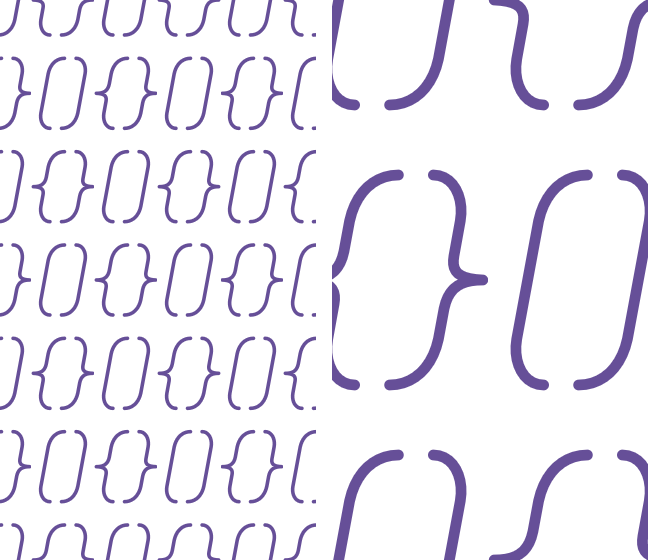
Left: the whole. Right: its middle third, enlarged.
Give the GLSL for this pattern, as a Shadertoy shader.

```glsl
// Staggered rows of slanted round and curly bracket pairs in purple on white.

float segmentDistance(vec2 p, vec2 a, vec2 b) {
    vec2 pa = p - a, ba = b - a;
    return length(pa - ba * clamp(dot(pa, ba) / dot(ba, ba), 0.0, 1.0));
}

// Distance to a cubic Bezier curve, walked as short chords
float curveDistance(vec2 p, vec2 a, vec2 b, vec2 c, vec2 d) {
    const int CHORDS = 10;
    float dist = 1e5;
    vec2 previous = a;
    for (int i = 1; i <= CHORDS; i++) {
        float t = float(i) / float(CHORDS), s = 1.0 - t;
        vec2 current = s * s * s * a + 3.0 * s * s * t * b + 3.0 * s * t * t * c + t * t * t * d;
        dist = min(dist, segmentDistance(p, previous, current));
        previous = current;
    }
    return dist;
}

// Closing bracket; the opening one is its half-turn
float bracketDistance(vec2 p, bool curly) {
    vec2 upper = vec2(30.3, 27.0), lower = vec2(20.3, -27.0);

    // Hooked ends shared by both kinds
    float dist = curveDistance(p, vec2(18.0, 48.0), vec2(27.0, 48.0), vec2(32.2, 38.0), upper);
    dist = min(dist, curveDistance(p, lower, vec2(17.5, -40.0), vec2(9.0, -48.0), vec2(-2.0, -48.0)));
    if (!curly) return min(dist, segmentDistance(p, upper, lower));

    // Stem bent outward to a point
    vec2 tip = vec2(40.6, 0.0), above = vec2(27.4, 11.0), below = vec2(22.9, -13.0);
    dist = min(dist, segmentDistance(p, upper, above));
    dist = min(dist, curveDistance(p, above, vec2(26.2, 4.0), vec2(29.0, 0.5), tip));
    dist = min(dist, curveDistance(p, tip, vec2(31.0, 0.0), vec2(25.0, -3.0), below));
    return min(dist, segmentDistance(p, below, lower));
}

void mainImage(out vec4 fragColor, in vec2 fragCoord) {
    // Canvas is 768 units tall: six rows of 128
    float pixel = 768.0 / iResolution.y;
    vec2 p = fragCoord * pixel;

    // Round and curly pairs alternate like a checkerboard
    vec2 cellSize = vec2(86.4, 128.0);
    vec2 cell = floor(p / cellSize + 0.5);
    vec2 local = p - cell * cellSize;
    bool curly = mod(cell.x + cell.y, 2.0) > 0.5;

    float dist = min(bracketDistance(local, curly), bracketDistance(-local, curly));
    float ink = clamp(0.5 + (2.45 - dist) / pixel, 0.0, 1.0);
    fragColor = vec4(mix(vec3(1.0), vec3(0.40, 0.31, 0.595), ink), 1.0);
}
```
